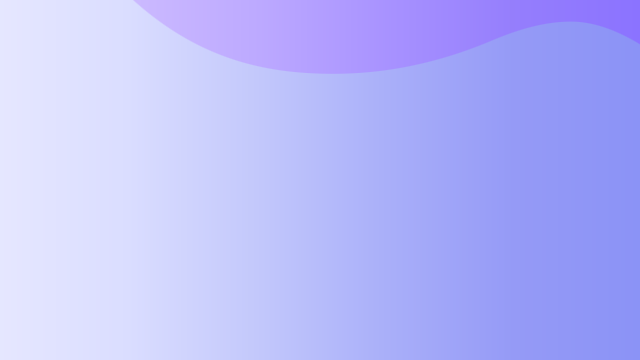
Give the GLSL for this background, as a WebGL 2 fragment shader.

```glsl
#version 300 es
precision highp float;
// A soft left-to-right gradient from pale lavender to periwinkle blue, with a
// violet wave hanging from the top edge. The wave's lower edge is a chain of
// cubic Hermite spans; both fills blend evenly spaced colour stops.

uniform vec2 u_resolution;
out vec4 fragColor;

// Colour stops, evenly spaced from the left edge to the right edge
const int STOPS = 6;
const vec3 SKY[STOPS] = vec3[](
  vec3(0.900, 0.905, 1.000), vec3(0.855, 0.867, 1.000),
  vec3(0.765, 0.785, 0.985), vec3(0.665, 0.688, 0.977),
  vec3(0.585, 0.605, 0.966), vec3(0.545, 0.575, 0.965));
const vec3 WAVE[STOPS] = vec3[](
  vec3(0.830, 0.760, 1.000), vec3(0.800, 0.730, 1.000),
  vec3(0.740, 0.665, 1.000), vec3(0.660, 0.575, 1.000),
  vec3(0.585, 0.495, 0.990), vec3(0.545, 0.450, 1.000));

// Wave edge knots: x, depth below the top, slope
const int KNOTS = 5;
const vec3 EDGE[KNOTS] = vec3[](
  vec3(0.208, 0.000, 1.60), vec3(0.521, 0.205, 0.00),
  vec3(0.768, 0.113, -0.75), vec3(0.892, 0.060, 0.00),
  vec3(1.000, 0.123, 1.07));

vec3 gradient(vec3 stops[STOPS], float x) {
  float s = clamp(x, 0.0, 1.0) * float(STOPS - 1);
  int i = min(int(s), STOPS - 2);
  return mix(stops[i], stops[i + 1], s - float(i));
}

// Cubic through two knots that honours the slope at each
float hermite(vec3 a, vec3 b, float x) {
  float span = b.x - a.x;
  float t = (x - a.x) / span;
  float r = 1.0 - t;
  return mix(a.y, b.y, t * t * (3.0 - 2.0 * t))
       + span * t * r * (a.z * r - b.z * t);
}

float waveDepth(float x) {
  // Left of the first knot the edge continues straight, above the canvas
  float depth = EDGE[0].y + EDGE[0].z * (x - EDGE[0].x);
  for (int i = 0; i < KNOTS - 1; i++) {
    if (x >= EDGE[i].x) depth = hermite(EDGE[i], EDGE[i + 1], x);
  }
  return depth;
}

void main() {
  vec2 uv = gl_FragCoord.xy / u_resolution;

  // Positive inside the wave; softened across about one pixel
  float inside = waveDepth(uv.x) - (1.0 - uv.y);
  float softness = max(fwidth(inside), 1e-5);
  float coverage = clamp(inside / softness + 0.5, 0.0, 1.0);

  vec3 color = mix(gradient(SKY, uv.x), gradient(WAVE, uv.x), coverage);
  fragColor = vec4(color, 1.0);
}
```
